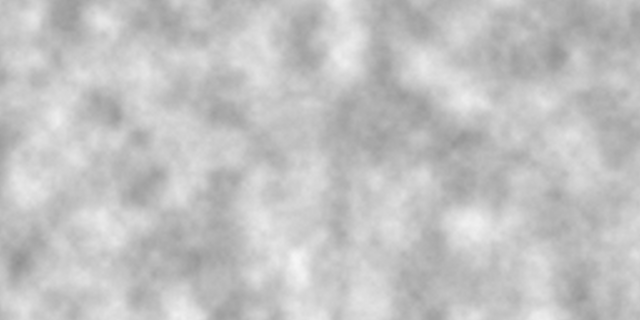
This texture is drawn by a WebGL 1 fragment shader. Its source:

```glsl
precision highp float;
// Soft grey cloud texture made of layered value noise.

uniform vec2 u_resolution;

float hash(vec2 cell) {
    vec3 q = fract(vec3(cell.xyx) * vec3(0.1031, 0.1030, 0.0973));
    q += dot(q, q.yzx + 33.33);
    return fract((q.x + q.y) * q.z);
}

// Smoothly blended random lattice, centred on zero
float valueNoise(vec2 p) {
    vec2 cell = floor(p);
    vec2 f = fract(p);
    vec2 blend = f * f * (3.0 - 2.0 * f);
    float low = mix(hash(cell), hash(cell + vec2(1.0, 0.0)), blend.x);
    float high = mix(hash(cell + vec2(0.0, 1.0)), hash(cell + vec2(1.0, 1.0)), blend.x);
    return mix(low, high, blend.y) - 0.5;
}

// Each octave doubles the frequency and halves the strength
float clouds(vec2 p) {
    float sum = 0.0;
    float strength = 1.0;
    for (int octave = 0; octave < 5; octave++) {
        sum += strength * valueNoise(p);
        p = p * 2.0 + vec2(17.3, 41.7);
        strength *= 0.5;
    }
    return sum;
}

void main() {
    vec2 p = gl_FragCoord.xy / u_resolution.y;
    float grey = 0.755 + 0.255 * clouds(p * 8.0 + vec2(23.4, 8.6));
    gl_FragColor = vec4(vec3(grey), 1.0);
}
```
